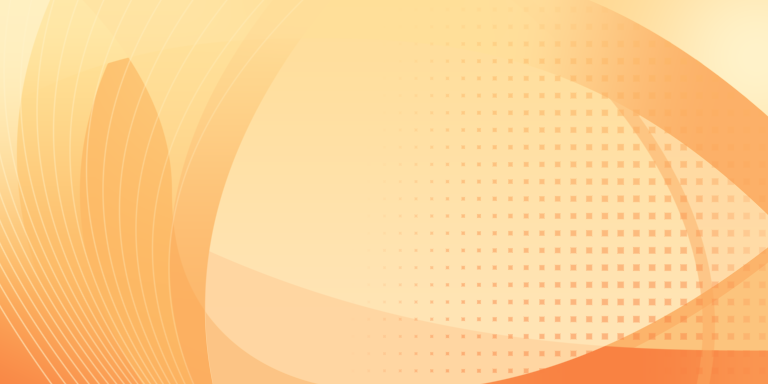
This background is drawn by a WebGL 2 fragment shader. Its source:

```glsl
#version 300 es
precision highp float;

uniform vec2 u_resolution;
out vec4 fragColor;

// Colours
const vec3 CREAM = vec3(1.0, 0.895, 0.71);
const vec3 HONEY = vec3(1.0, 0.87, 0.61);
const vec3 PALE = vec3(1.0, 0.95, 0.79);
const vec3 PEACH = vec3(1.0, 0.82, 0.61);
const vec3 AMBER = vec3(0.99, 0.72, 0.39);
const vec3 ORANGE = vec3(0.985, 0.66, 0.37);
const vec3 EMBER = vec3(0.975, 0.51, 0.26);

// Fan of fine lines
const int LINE_COUNT = 18;
const float LINE_HALF_WIDTH = 0.0018;
const vec2 FAN_START = vec2(-0.29, 1.17);
const vec2 FAN_END = vec2(0.44, 0.30);
const vec2 FAN_BEND = vec2(0.31, 0.71);

// Grid of square dots
const vec2 DOT_CELL = vec2(0.041, 0.0448);
const vec2 DOT_ORIGIN = vec2(1.0833, 0.6615);
const vec2 DOT_HALF_SIZE = vec2(0.0033, 0.0085);

// Lens outline
const vec2 LENS_CENTER = vec2(1.03, 0.505);
const vec2 LENS_RADIUS = vec2(0.582, 0.525);
const float LENS_POWER = 2.3;

float edge(float d) {
    float aa = 0.9 / u_resolution.y;
    return smoothstep(-aa, aa, d);
}

// Signed offset to the right of a sideways parabola
float rightOf(vec2 p, vec2 vertex, float bend) {
    float dy = p.y - vertex.y;
    return (p.x - vertex.x - bend * dy * dy) / sqrt(1.0 + 4.0 * bend * bend * dy * dy);
}

float lensFloor(float x) {
    float dx = x - LENS_CENTER.x;
    return 0.4 * dx * dx - 0.02;
}

// Positive inside the large open lens
float lens(vec2 p) {
    if (p.y > LENS_CENTER.y) return rightOf(p, vec2(0.448, LENS_CENTER.y), -0.95);
    if (p.x > LENS_CENTER.x) return p.y - lensFloor(p.x);
    vec2 q = pow(abs(p - LENS_CENTER) / LENS_RADIUS, vec2(LENS_POWER));
    return (1.0 - q.x - q.y) * 0.25;
}

float lineFan(vec2 p) {
    float light = 0.0;
    for (int i = 0; i < LINE_COUNT; i++) {
        float s = float(i) / float(LINE_COUNT - 1);
        float d = abs(rightOf(p, mix(FAN_START, FAN_END, s), mix(FAN_BEND.x, FAN_BEND.y, s)));
        light = max(light, edge(LINE_HALF_WIDTH - d) * mix(0.62, 0.28, s));
    }
    return light;
}

float dotGrid(vec2 p) {
    vec2 q = (p - DOT_ORIGIN) / DOT_CELL;
    vec2 center = DOT_ORIGIN + floor(q + 0.5) * DOT_CELL;
    vec2 d = abs(p - center);
    float size = mix(DOT_HALF_SIZE.x, DOT_HALF_SIZE.y, smoothstep(1.0, 1.7, center.x));
    float fade = smoothstep(0.92, 1.25, center.x + 0.12 * (0.5 - center.y));
    fade *= 1.0 - 0.6 * smoothstep(1.75, 2.0, center.x);
    fade *= 1.0 - 0.75 * smoothstep(0.82, 0.98, center.y);
    return edge(size - max(d.x, d.y)) * fade;
}

void main() {
    vec2 p = gl_FragCoord.xy / u_resolution.y;
    float inLens = edge(lens(p));
    float arch = 0.9 - 0.304 * pow(abs(p.x - 0.82), 2.5);
    float aboveArch = edge(p.y - arch);
    float sweep = 0.087 + 0.1013 * pow(max(2.0 - p.x, 0.0), 2.5);
    float belowSweep = edge(sweep - p.y);

    // Cream centre and the veil above the arch
    vec3 color = mix(CREAM, HONEY, smoothstep(0.05, 1.0, p.y));
    color = mix(color, vec3(1.0, 0.875, 0.59), 0.6 * aboveArch);
    color = mix(color, PEACH, 0.75 * belowSweep * inLens);

    // Layered leaves on the left
    float leftSide = 1.0 - edge(rightOf(p, vec2(0.534, 0.2), 0.51));
    vec3 wash = mix(mix(EMBER, AMBER, smoothstep(-0.1, 0.4, p.y + 0.5 * p.x)),
        vec3(1.0, 0.89, 0.6), smoothstep(0.15, 0.98, p.y));
    float outerLeaf = 1.0 - edge(rightOf(p, vec2(0.044, 0.6), 0.54));
    wash = mix(wash, PALE, outerLeaf * 0.75 * smoothstep(0.2, 0.9, p.y));
    float innerLeaf = edge(rightOf(p, vec2(0.208, 0.5), 0.65)) * (1.0 - inLens);
    wash = mix(wash, AMBER, innerLeaf * (1.0 - aboveArch) * (0.75 - 0.9 * max(p.x - 0.25, 0.0)));
    wash = mix(wash, PALE, 0.3 * aboveArch * smoothstep(0.7, 1.0, p.y));
    wash = mix(wash, HONEY, 0.4 * inLens);
    float crescent = edge(rightOf(p, vec2(0.442, 0.32), 0.58));
    wash = mix(wash, ORANGE, crescent * mix(0.5, 0.12, smoothstep(0.1, 0.95, p.y)));
    color = mix(color, wash, leftSide * (1.0 - 0.8 * smoothstep(0.8, 1.0, p.y) * smoothstep(0.45, 0.8, p.x)));

    // Ground below the lens
    float underLens = (1.0 - inLens) * (1.0 - leftSide) * step(p.y, LENS_CENTER.y);
    float rim = edge(p.y - lensFloor(p.x) + 0.04);
    vec3 ground = mix(vec3(0.99, 0.77, 0.49), ORANGE, 0.6 * rim);
    vec3 embers = mix(EMBER, ORANGE, 0.5 * smoothstep(1.65, 2.0, p.x) + 0.3 * smoothstep(1.5, 1.2, p.x));
    ground = mix(ground, embers, belowSweep);
    ground = mix(ground, vec3(0.99, 0.77, 0.52), smoothstep(1.1, 0.9, p.x));
    color = mix(color, ground, underLens);

    // Thin crescent on the right
    float ribbonInner = edge(rightOf(p, vec2(1.83, 0.15), -0.688));
    float ribbonOuter = edge(rightOf(p, vec2(1.862, 0.15), -0.66));
    color = mix(color, PEACH, 0.45 * ribbonOuter * inLens * (1.0 - aboveArch));
    color = mix(color, ORANGE, 0.5 * ribbonInner * (1.0 - ribbonOuter) * smoothstep(1.1, 0.6, p.y));

    // Broad band and glowing corner at the upper right
    float dx = p.x - 1.536;
    float corner = edge((p.y - 1.0 + 0.42 * dx + 0.5 * dx * dx) * 0.8) * step(1.4, p.x);
    vec3 band = mix(HONEY, ORANGE, 0.85 * smoothstep(1.25, 1.9, p.x + 0.25 * (0.8 - p.y)));
    color = mix(color, band, aboveArch * (1.0 - corner) * smoothstep(1.2, 1.5, p.x));
    float glow = exp(-12.0 * dot(p - vec2(1.97, 0.85), p - vec2(1.97, 0.85)));
    color = mix(color, mix(vec3(1.0, 0.84, 0.56), PALE, glow), corner);

    // Dots and lines on top
    vec3 dotColor = mix(EMBER, AMBER, smoothstep(0.1, 0.95, p.y));
    color = mix(color, dotColor, 0.48 * dotGrid(p) * (1.0 - corner));
    color = mix(color, PALE, lineFan(p));
    fragColor = vec4(color, 1.0);
}
```
